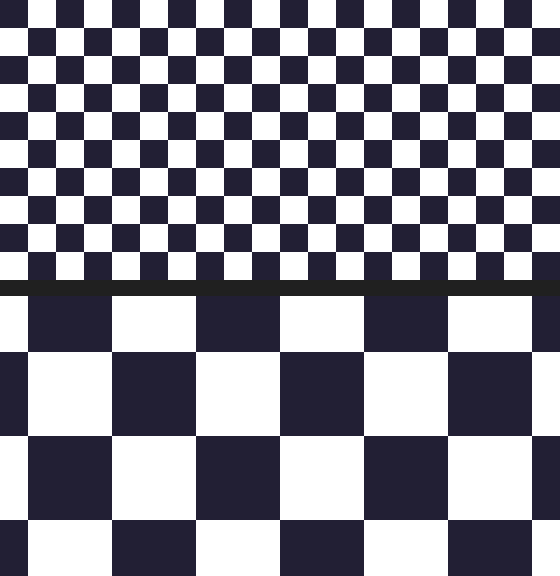
Top: the whole. Bottom: its middle third, enlarged.
A Shadertoy shader for this pattern:

```glsl
const vec2 REPEATS = vec2(10.0, 5.0);   // two cells per repeat on each axis
const vec3 DARK = vec3(0.133, 0.122, 0.204);
const vec3 LIGHT = vec3(1.0);

// Signed distance to the nearest cell edge: negative in even cells, positive in odd
vec2 edgeDistance(vec2 cell) {
    return 0.5 - abs(mod(cell - 0.5, 2.0) - 1.0);
}

// Square wave from -1 to 1 on each axis, softened over one pixel
vec2 softSquareWave(vec2 cell, vec2 pixelSize) {
    return 2.0 * clamp(edgeDistance(cell) / pixelSize, -0.5, 0.5);
}

void mainImage(out vec4 fragColor, in vec2 fragCoord) {
    vec2 cellCount = 2.0 * REPEATS;
    vec2 pixelSize = cellCount / iResolution.xy;
    vec2 cell = fragCoord * pixelSize;

    // Cells of equal parity are light
    vec2 wave = softSquareWave(cell, pixelSize);
    float lightness = 0.5 + 0.5 * wave.x * wave.y;

    fragColor = vec4(mix(DARK, LIGHT, lightness), 1.0);
}
```
